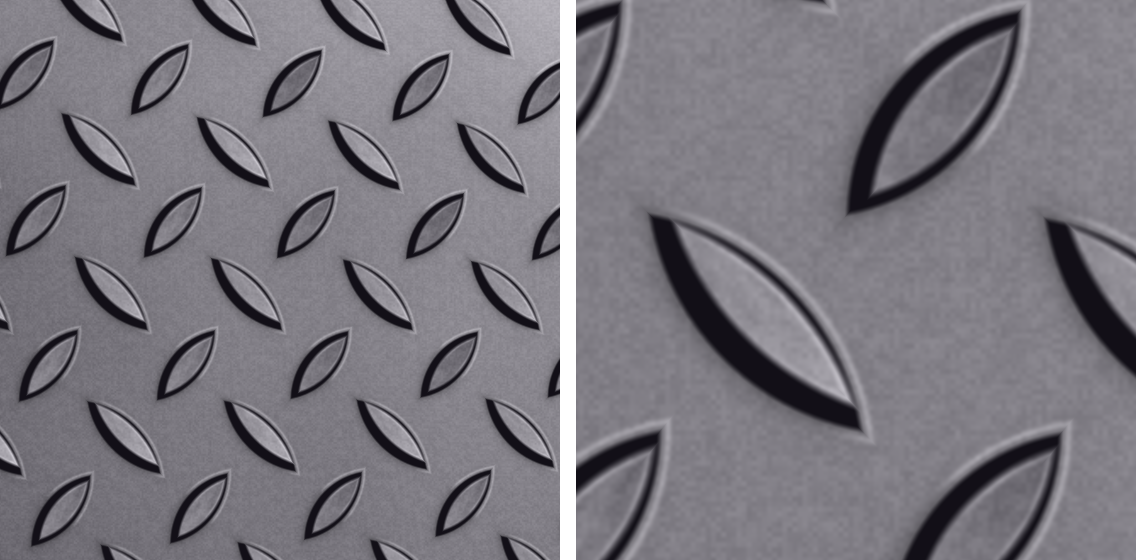
Left, the full canvas; right, a detail of the centre.
Give the GLSL for this texture, as a Shadertoy shader.

```glsl
const vec3 TINT = vec3(0.003, -0.008, 0.022);
const vec3 SHADOW = vec3(0.07, 0.06, 0.09);

float hash(vec2 p) {
    return fract(sin(dot(p, vec2(127.1, 311.7))) * 43758.5453);
}

float noise(vec2 p) {
    vec2 i = floor(p), f = fract(p);
    f = f * f * (3.0 - 2.0 * f);
    return mix(mix(hash(i), hash(i + vec2(1, 0)), f.x),
               mix(hash(i + vec2(0, 1)), hash(i + vec2(1, 1)), f.x), f.y);
}

// Lens of half length size.x and half width size.y
float lens(vec2 p, vec2 size) {
    float radius = dot(size, size) / (2.0 * size.y);
    return length(vec2(p.x, abs(p.y) + radius - size.y)) - radius;
}

float cover(float d, float soft) {
    return 1.0 - smoothstep(-soft, soft, d);
}

float band(float d, float width) {
    return exp(-d * d / (width * width));
}

// Lattice to canvas, with a slight perspective; rows count downwards
vec2 toCanvas(vec2 c) {
    float x = 0.1758 + c.x * (0.2441 - 0.0035 * c.x) + c.y * (0.0228 + 0.001 * c.x);
    float y = 0.2669 + 0.2572 * c.y + c.x * (0.0052 - 0.0039 * c.y);
    return vec2(x, 1.0 - y);
}

// Inverse of toCanvas by fixed-point iteration
vec2 toLattice(vec2 p) {
    vec2 c = vec2(0);
    for (int i = 0; i < 4; i++) {
        c.y = (0.7331 - p.y - 0.0052 * c.x) / (0.2572 - 0.0039 * c.x);
        c.x = (p.x - 0.1758 - 0.0228 * c.y) / (0.2441 - 0.0035 * c.x + 0.001 * c.y);
    }
    return c;
}

// Brushed plate: broad light from the upper right, blotches and grain
vec3 plate(vec2 p) {
    float gray = 0.44 + 0.07 * p.x + 0.04 * p.y + 0.10 * p.x * p.y * p.y;
    gray += 0.03 * smoothstep(0.6, 1.0, p.y);
    gray += 0.04 * (noise(p * 5.0) - 0.5);
    gray += 0.05 * (noise(p * 330.0) - 0.5) + 0.03 * (noise(p * 130.0) - 0.5);
    return gray + TINT;
}

// Raised stud: dark flank, offset face, lit rim; tones run along its length
vec3 addStud(vec3 base, vec2 p, float angle, vec2 size, vec2 faceSize,
             vec2 shift, vec2 tones, float soft) {
    vec2 along = vec2(cos(angle), sin(angle));
    vec2 q = vec2(dot(p, along), dot(p, vec2(-along.y, along.x)));
    float body = lens(q, size);
    float face = lens(q - shift, faceSize);
    float lit = smoothstep(-0.01, 0.02, dot(p, vec2(0.8, 0.6)));

    // Surrounding shade and rim highlight
    base *= 1.0 - mix(0.3, 0.16, lit) * exp(-max(body, 0.0) * 170.0);
    base += 0.15 * lit * band(body - 0.005, 0.0025);

    // Face with a lengthwise ramp, mottling and a bright edge
    float t = clamp(0.5 + 0.5 * q.x / size.x, 0.0, 1.0);
    float gray = mix(tones.x, tones.y, t);
    gray += 0.07 * (noise(q * vec2(60.0, 150.0) + tones * 90.0) - 0.5);
    gray += 0.05 * (noise(p * 300.0) - 0.5);
    gray += 0.10 * lit * band(face + 0.003, 0.002);

    vec3 color = mix(base, SHADOW, cover(body, soft));
    return mix(color, gray + TINT, cover(face, soft * 1.4));
}

void mainImage(out vec4 fragColor, in vec2 fragCoord) {
    vec2 p = fragCoord / iResolution.y;
    float soft = max(0.0022, 1.0 / iResolution.y);
    vec2 c = toLattice(p);
    vec3 color = plate(p);

    // Two interleaved lattices, leaning opposite ways
    for (int kind = 0; kind < 2; kind++) {
        float stagger = 0.5 * float(kind);
        vec2 cell = floor(c - stagger + 0.5) + stagger;
        vec2 center = toCanvas(cell);
        float scale = 1.02 - 0.08 * center.x;
        float vary = hash(cell + 7.3) - 0.5;
        vec2 q = (p - center) / scale;
        if (kind == 0) {
            color = addStud(color, q, -0.785 + 0.04 * vary, vec2(0.091, 0.029),
                            vec2(0.078, 0.0175), vec2(0.0, 0.0075),
                            vec2(0.54, 0.65) + 0.06 * vary, soft);
        } else {
            color = addStud(color, q, 0.87 + 0.04 * vary, vec2(0.081, 0.029),
                            vec2(0.067, 0.0195), vec2(0.005, -0.0035),
                            vec2(0.54, 0.40) + 0.06 * vary, soft);
        }
    }
    fragColor = vec4(clamp(color, 0.0, 1.0), 1.0);
}
```
